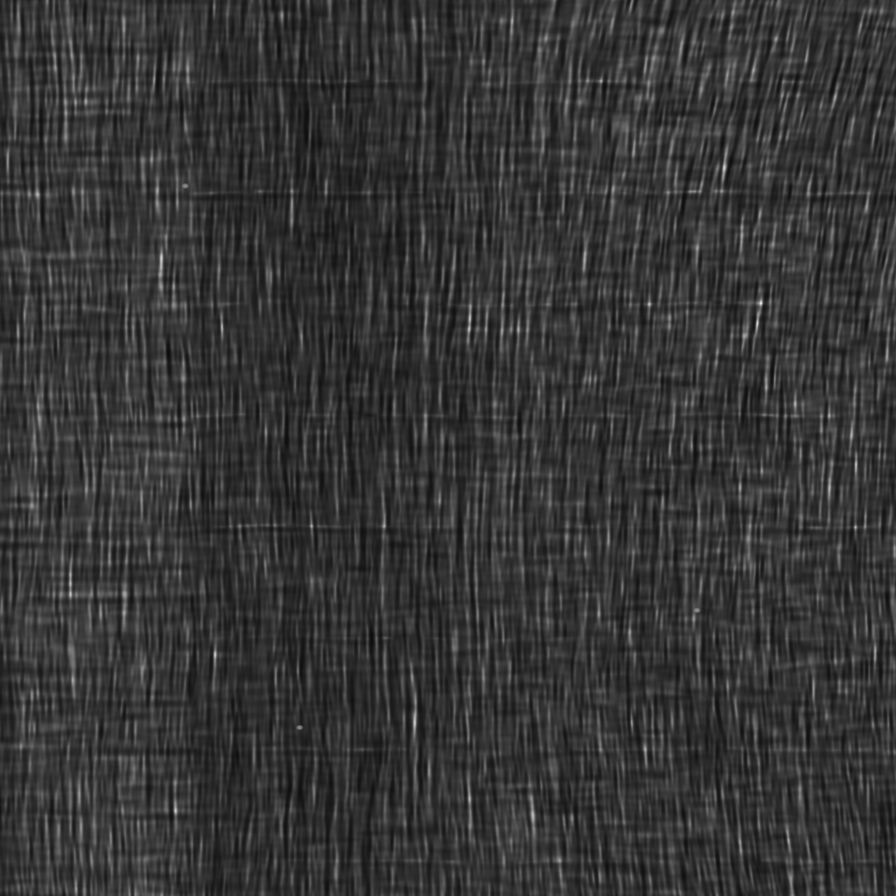
Write a Shadertoy shader that draws this texture.

```glsl
// Dark charcoal sawn wood: fine upright fibres crossed by faint saw marks.
// Layers of stretched cellular grains, each a small wavelet, are summed as a
// log exposure, so the greys get deep shadows and a few bright fibre tips.

#define BASE_GREY     0.194
#define FINE_FIBRE    0.50
#define MID_FIBRE     0.58
#define LONG_FIBRE    0.30
#define RIPPLE        0.18
#define BOARD_EDGE    0.218
#define LEAN          0.17
#define SAW_SPACING   0.1243
#define SAW_OFFSET    0.039
#define SAW_STRENGTH  0.34
#define SPECK_GRID    7.0

vec3 hash3(vec2 p)
{
    vec3 q = fract(p.xyx * vec3(0.1031, 0.1030, 0.0973));
    q += dot(q, q.yxz + 33.33);
    return fract((q.xxy + q.yzz) * q.zyx);
}

// Cellular grains: one soft wavelet per cell, randomly light or dark.
// The wave vector adds side lobes, which keep neighbouring fibres apart.
float grains(vec2 p, vec2 wave, float seed)
{
    vec2 cell = floor(p);
    float sum = 0.0;
    for (int j = -1; j <= 1; j++)
    for (int i = -1; i <= 1; i++)
    {
        vec2 id = cell + vec2(i, j);
        vec3 rnd = hash3(id + seed);
        vec2 d = p - id - rnd.xy;
        float blob = max(0.0, 1.0 - dot(d, d));
        sum += (2.0 * rnd.z - 1.0) * blob * blob * cos(dot(wave, d));
    }
    return sum;
}

// Bends the fibres: upright on the left, bowed outwards on the right.
vec2 grainSpace(vec2 uv)
{
    float h = uv.y - 0.36;
    float bow = LEAN * h * h * smoothstep(0.35, 0.9, uv.x);
    float sway = 0.0025 * sin(8.0 * uv.y + 9.0 * uv.x)
               + 0.0010 * sin(27.0 * uv.y - 16.0 * uv.x);
    return vec2(uv.x - bow + sway, uv.y);
}

// Broad light and shade across the boards.
float boardTone(vec2 uv, float leftBoard)
{
    float tone = mix(0.02, 0.12, leftBoard);
    tone -= 0.10 * smoothstep(0.20, 0.23, uv.x) * (1.0 - smoothstep(0.36, 0.56, uv.x));
    tone += 0.07 * smoothstep(0.5, 0.7, uv.x) * smoothstep(0.1, 0.7, uv.y);
    tone -= 0.22 * (1.0 - smoothstep(0.0, 0.025, uv.x));
    return tone + 0.06 * grains(uv * vec2(11.0, 3.0), vec2(0.0), 17.0);
}

// Evenly spaced saw marks: a worn pale ridge over a dark groove.
float sawMarks(vec2 uv)
{
    float y = uv.y - SAW_OFFSET + 0.0012 * sin(14.0 * uv.x) + 0.0008 * sin(37.0 * uv.x);
    float row = floor(y / SAW_SPACING + 0.5);
    float d = y - row * SAW_SPACING;
    float ridge = exp(-pow(d / 0.0021, 2.0));
    float groove = exp(-pow((d + 0.0055) / 0.0032, 2.0));
    float wear = 0.5 + 0.5 * grains(vec2(uv.x * 9.0, row * 5.0), vec2(0.0), 71.0);
    float chips = 0.75 + 1.3 * grains(vec2(uv.x * 85.0, row * 7.0), vec2(0.0), 137.0);
    return (ridge * chips - 0.8 * groove) * clamp(wear, 0.1, 1.0);
}

// Rare pale specks.
float specks(vec2 uv)
{
    vec2 p = uv * SPECK_GRID;
    vec3 rnd = hash3(floor(p) + 203.0);
    vec2 d = (fract(p) - 0.2 - 0.6 * rnd.xy) / SPECK_GRID;
    float r = length(d * vec2(1.0, 1.3));
    return step(0.91, rnd.z) * (1.0 - smoothstep(0.001, 0.005, r));
}

void mainImage(out vec4 fragColor, in vec2 fragCoord)
{
    vec2 uv = fragCoord / iResolution.xy;
    vec2 g = grainSpace(uv);
    float leftBoard = 1.0 - smoothstep(BOARD_EDGE - 0.012, BOARD_EDGE + 0.004, uv.x);
    float rightSide = smoothstep(0.45, 0.75, uv.x);
    float middle = smoothstep(0.25, 0.36, uv.x) * (1.0 - rightSide);

    // Upright fibres, from short and fine to long; shorter grains on the right.
    vec2 across = vec2(4.2, 0.0);
    float exposure = FINE_FIBRE * (1.0 + 0.2 * rightSide) * grains(g * vec2(165.0, 52.0), across, 5.0)
                   + MID_FIBRE * grains(g * vec2(112.0, 22.0), across, 31.0)
                   + LONG_FIBRE * (0.8 + 0.8 * middle) * grains(g * vec2(105.0, 5.0), across, 47.0);

    // Cross ripples: even ribs on the left board, fine chatter elsewhere.
    float ribs = grains(uv * vec2(10.0, 75.0), vec2(0.0, 4.0), 89.0);
    float chatter = grains(uv * vec2(45.0, 175.0), vec2(0.0), 113.0);
    exposure += RIPPLE * (0.6 + 0.9 * leftBoard) * ribs;
    exposure += RIPPLE * (1.0 + 0.4 * rightSide) * chatter;

    exposure += boardTone(uv, leftBoard);
    exposure += SAW_STRENGTH * (1.0 - 0.75 * leftBoard) * sawMarks(uv);

    float grey = BASE_GREY * exp(exposure);
    grey = mix(grey, 0.62, 0.8 * specks(uv));
    fragColor = vec4(vec3(grey), 1.0);
}
```
